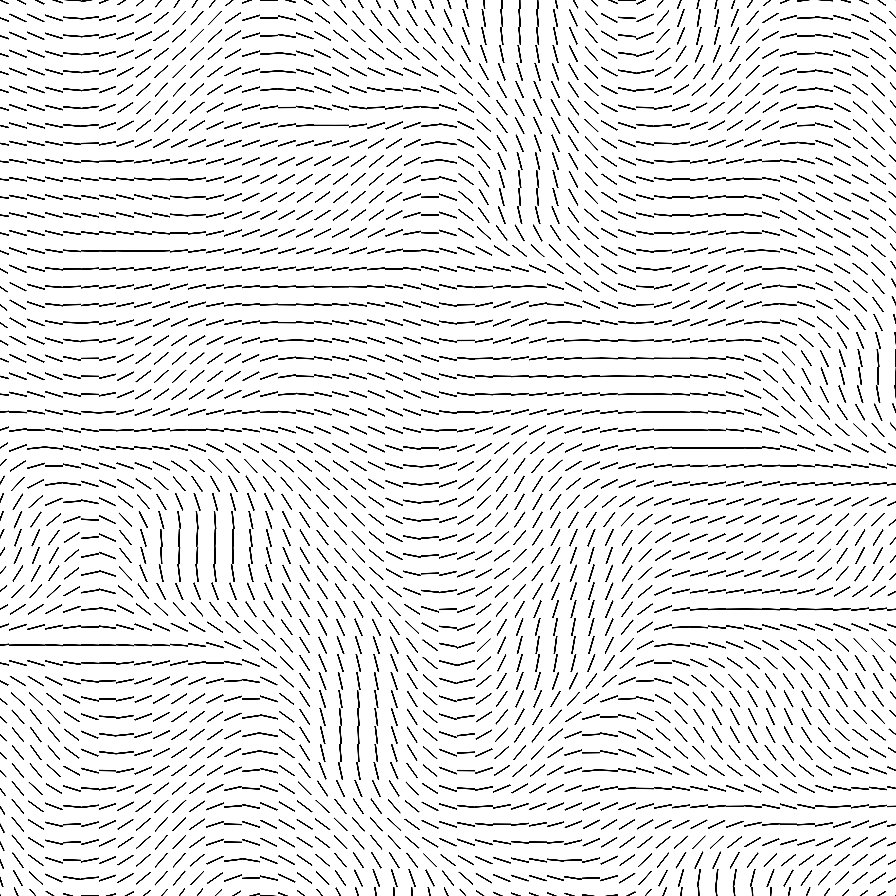
Give the GLSL for this pattern, as a WebGL 1 fragment shader.

```glsl
precision highp float;
// Flow field: a square grid of thin black strokes on white, turned by smooth noise.

uniform vec2 u_resolution;

#define CELLS 50.0          // strokes along one side of the canvas
#define STROKE_LENGTH 1.05  // in cells
#define STROKE_WIDTH 0.098  // in cells, across the steeper axis
#define EDGE_SOFTNESS 0.2   // half width of the edge ramp, in pixels
#define NOISE_PERIOD 10.0   // cells per noise lattice step
#define DETAIL 0.35         // weight of the finer octave
#define MAX_TURN 1.6        // radians
#define SEED vec2(37.0, 11.0)

const vec3 PAPER = vec3(1.0);
const vec3 INK = vec3(0.0);

// Random value in -1..1 for a lattice point
float hash(vec2 p) {
  vec3 q = fract(vec3(p.xyx) * 0.1031);
  q += dot(q, q.yzx + 33.33);
  return 2.0 * fract((q.x + q.y) * q.z) - 1.0;
}

float valueNoise(vec2 p) {
  vec2 corner = floor(p);
  vec2 t = smoothstep(0.0, 1.0, p - corner);
  float low = mix(hash(corner), hash(corner + vec2(1.0, 0.0)), t.x);
  float high = mix(hash(corner + vec2(0.0, 1.0)), hash(corner + vec2(1.0)), t.x);
  return mix(low, high, t.y);
}

// Stroke angle at a grid point; zero is horizontal
float flowAngle(vec2 gridPoint) {
  vec2 p = gridPoint / NOISE_PERIOD + SEED;
  return MAX_TURN * (valueNoise(p) + DETAIL * valueNoise(2.0 * p + 19.3));
}

// Coverage of a stroke centred on the origin
float stroke(vec2 p, float angle, float pixel) {
  vec2 dir = vec2(cos(angle), sin(angle));
  float along = abs(dot(p, dir));
  // Measuring across the minor axis keeps every slope equally crisp
  float across = abs(dir.x * p.y - dir.y * p.x) / max(abs(dir.x), abs(dir.y));
  float edge = EDGE_SOFTNESS * pixel;
  float inWidth = 1.0 - smoothstep(-edge, edge, across - 0.5 * STROKE_WIDTH);
  float inLength = 1.0 - smoothstep(-edge, edge, along - 0.5 * STROKE_LENGTH);
  return inWidth * inLength;
}

void main() {
  float pixel = CELLS / u_resolution.y;
  vec2 p = gl_FragCoord.xy * pixel;
  vec2 gridPoint = floor(p + 0.5);

  float ink = stroke(p - gridPoint, flowAngle(gridPoint), pixel);
  gl_FragColor = vec4(mix(PAPER, INK, ink), 1.0);
}
```
